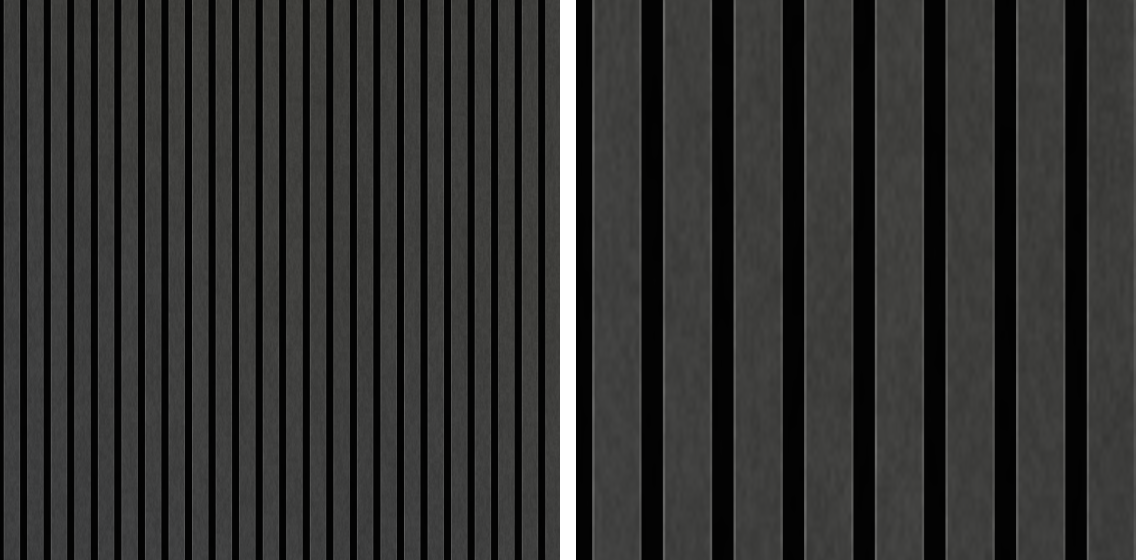
Left, the full canvas; right, a detail of the centre.
This texture is drawn by a WebGL 1 fragment shader. Its source:

```glsl
precision highp float;

uniform vec2 u_resolution;

float hash(vec2 p) {
  return fract(sin(dot(p, vec2(127.1, 311.7))) * 43758.5453);
}

float noise(vec2 p) {
  vec2 i = floor(p);
  vec2 f = fract(p);
  f = f * f * (3.0 - 2.0 * f);
  return mix(mix(hash(i), hash(i + vec2(1.0, 0.0)), f.x),
             mix(hash(i + vec2(0.0, 1.0)), hash(i + 1.0), f.x), f.y);
}

// Coverage of a half plane, softened over one pixel
float cover(float dist, float pixel) {
  return clamp(dist / pixel + 0.5, 0.0, 1.0);
}

void main() {
  vec2 uv = gl_FragCoord.xy / u_resolution;

  // Slat layout, in units of one repeat
  float repeats = 23.78;
  float x = uv.x * repeats - 0.005;
  float slatId = floor(x);
  float across = fract(x) - 0.5;
  float inside = 0.35 - abs(across);
  float pixel = repeats / u_resolution.x;
  float slat = cover(inside, pixel);
  float rim = slat - cover(inside - 0.035, pixel);

  // Charcoal face, warmer toward the top and the right
  float warmth = clamp(0.55 * uv.y + 0.35 * uv.x
                       + 0.5 * (noise(uv * 4.0) - 0.5), 0.0, 1.0);
  vec3 face = mix(vec3(0.246, 0.248, 0.250), vec3(0.242, 0.240, 0.226), warmth);
  face += 0.012 * (hash(vec2(slatId, 7.0)) - 0.5);

  // Fine vertical grain with broader faint mottling
  vec2 grainOffset = vec2(0.0, slatId * 3.7);
  float grain = noise(uv * vec2(360.0, 110.0) + grainOffset) - 0.5;
  float speckle = noise(uv * vec2(500.0, 260.0) + grainOffset) - 0.5;
  float mottle = noise(uv * vec2(60.0, 18.0) + grainOffset) - 0.5;
  face += 0.032 * grain + 0.022 * speckle + 0.014 * mottle;

  // Lit rims, brighter on the left, over nearly black gaps
  float wear = 0.75 + 0.5 * noise(vec2(slatId * 5.3, uv.y * 40.0));
  face += rim * wear * (across < 0.0 ? 0.13 : 0.08);
  vec3 gap = vec3(0.008 + 0.006 * noise(uv * vec2(300.0, 60.0)));

  gl_FragColor = vec4(mix(gap, face, slat), 1.0);
}
```
